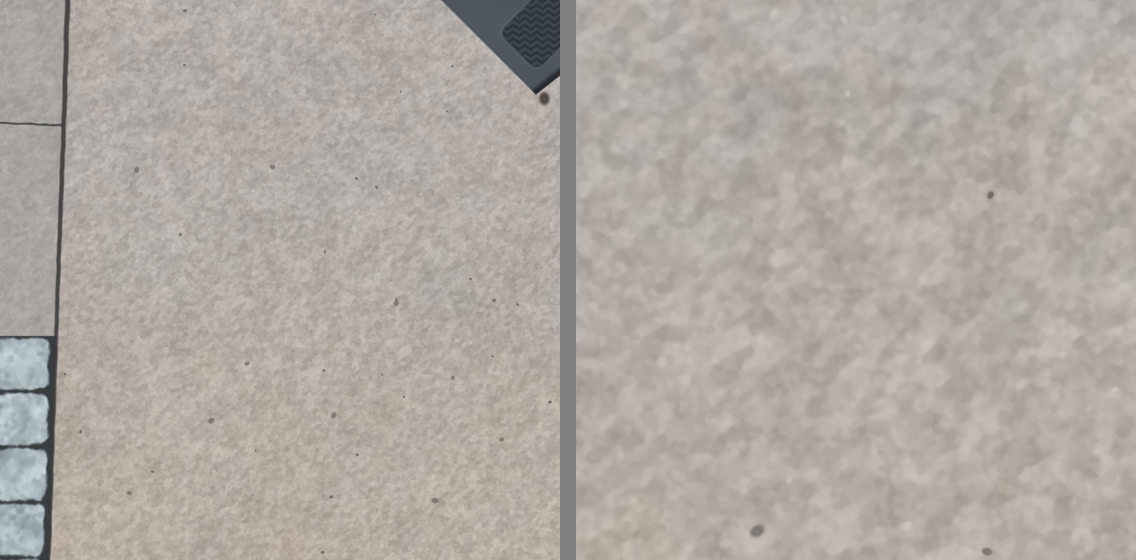
Left: the whole. Right: its middle third, enlarged.
A WebGL 2 fragment shader for this texture:

```glsl
#version 300 es
precision highp float;

uniform vec2 u_resolution;
out vec4 fragColor;

vec2 hash2(vec2 p) {
  vec3 q = fract(p.xyx * vec3(0.1031, 0.1030, 0.0973));
  q += dot(q, q.yzx + 33.33);
  return fract((q.xx + q.yz) * q.zy);
}

mat2 rotation(float angle) {
  float c = cos(angle), s = sin(angle);
  return mat2(c, s, -s, c);
}

// Cellular noise: random tones blended around jittered cell centres, about -0.5 to 0.5
float cellTone(vec2 p) {
  vec2 cell = floor(p);
  float tone = 0.0, total = 0.0;
  for (int j = -1; j <= 1; j++) {
    for (int i = -1; i <= 1; i++) {
      vec2 id = cell + vec2(i, j);
      vec2 d = id + hash2(id) - p;
      float weight = exp(-6.0 * dot(d, d));
      tone += weight * hash2(id + 71.0).x;
      total += weight;
    }
  }
  return tone / total - 0.5;
}

float layeredSines(vec2 p) {
  float sum = 0.0, amplitude = 0.5;
  for (int i = 0; i < 4; i++) {
    sum += amplitude * sin(p.x + 1.4 * sin(0.8 * p.y)) * cos(p.y + 1.1 * sin(0.7 * p.x));
    p = rotation(0.9) * p * 1.8 + 2.3;
    amplitude *= 0.6;
  }
  return sum;
}

// Sparse oval spots, at most one per grid cell; radius is in canvas units
float spots(vec2 uv, float density, float chance, float radius) {
  vec2 p = uv * density;
  vec2 id = floor(p);
  vec2 pick = hash2(id + 17.0);
  vec2 d = rotation(6.28 * pick.y) * (p - id - 0.25 - 0.5 * hash2(id + 5.0));
  float size = radius * density * mix(0.45, 1.0, pick.y);
  float cover = 1.0 - smoothstep(0.5 * size, 1.2 * size, length(d * vec2(1.0, 1.35)));
  return cover * step(pick.x, chance);
}

float roundedBox(vec2 p, vec2 halfSize, float radius) {
  vec2 q = abs(p) - halfSize + radius;
  return length(max(q, 0.0)) + min(max(q.x, q.y), 0.0) - radius;
}

float inside(float distance, float softness) {
  return 1.0 - smoothstep(-softness, softness, distance);
}

// Fine slanted grain plus broad brightness drift
float grain(vec2 uv) {
  vec2 p = rotation(-0.6) * uv * vec2(1.0, 1.0);
  return 0.09 * cellTone(p * vec2(95.0, 140.0)) + 0.06 * cellTone(p * 230.0 + 9.0)
       + 0.04 * cellTone(p * 38.0 + 4.0) + 0.012 * layeredSines(uv * 9.0);
}

vec3 concrete(vec2 uv) {
  vec3 color = mix(vec3(0.712, 0.676, 0.632), vec3(0.695, 0.670, 0.653), smoothstep(0.0, 0.75, uv.y));
  float warmth = layeredSines(uv * 13.0 + 3.0) + 0.8 * cellTone(uv * 55.0);
  color += grain(uv) + vec3(0.009, -0.001, -0.008) * warmth;
  color = mix(color, vec3(0.82, 0.80, 0.78), 0.6 * spots(uv, 27.0, 0.07, 0.0035));
  color = mix(color, vec3(0.42, 0.40, 0.39), 0.75 * spots(uv + 0.37, 9.0, 0.16, 0.0075));
  return mix(color, vec3(0.36, 0.34, 0.33), 0.7 * spots(uv + 0.61, 23.0, 0.05, 0.0042));
}

// Smooth slabs above a column of rough, pale blue setts
vec3 border(vec2 uv, float seamX, float soft) {
  const float SETT_TOP = 0.4, SETT_PITCH = 0.099;
  vec3 gap = vec3(0.22, 0.24, 0.25);
  vec3 slab = vec3(0.662, 0.645, 0.632) + 0.65 * grain(uv) + 0.015 * layeredSines(uv * 20.0);
  float crack = abs(uv.y - 0.781 + 0.04 * uv.x + 0.002 * layeredSines(uv * 70.0)) - 0.0018;
  slab = mix(slab, gap, 0.85 * inside(crack, soft));

  float row = (SETT_TOP - uv.y) / SETT_PITCH;
  float wobble = 0.004 * layeredSines(uv * 75.0);
  vec2 local = vec2(uv.x - seamX + 0.111, (fract(row) - 0.5) * SETT_PITCH);
  float edge = roundedBox(local, vec2(0.1, 0.0455), 0.013) + wobble;
  float rough = 0.14 * cellTone(uv * 48.0) + 0.12 * cellTone(uv * 110.0) + 0.05 * layeredSines(uv * 32.0);
  vec3 sett = vec3(0.66, 0.71, 0.73) + rough + 0.04 * (hash2(vec2(floor(row), 3.0)).x - 0.5);
  sett = mix(gap, sett, inside(edge, 2.0 * soft));
  return mix(sett, slab, smoothstep(-soft, soft, uv.y - SETT_TOP));
}

// Dark moulded corner with a ribbed inset
vec3 mouldedCorner(vec2 uv, float endDistance, float soft) {
  vec3 color = vec3(0.30, 0.33, 0.36) + 0.02 * layeredSines(uv * 18.0);
  color = mix(color, vec3(0.15, 0.16, 0.18), 1.0 - smoothstep(0.004, 0.016, endDistance));
  vec2 local = rotation(0.785) * (uv - vec2(0.974, 0.957));
  float inset = roundedBox(local, vec2(0.0475, 0.07), 0.016);
  float ribs = 0.5 + 0.5 * sin(uv.y * 520.0 + 1.6 * sin(uv.x * 300.0));
  vec3 mesh = mix(vec3(0.17, 0.20, 0.22), vec3(0.25, 0.28, 0.31), ribs);
  color += 0.035 * inside(abs(inset - 0.003) - 0.001, 2.0 * soft);
  return mix(color, mesh, inside(inset, soft));
}

void main() {
  vec2 uv = gl_FragCoord.xy / u_resolution.y;
  float soft = max(0.0016, 0.75 / u_resolution.y);

  // Paving and the slightly leaning seam
  float seamX = 0.087 + 0.034 * uv.y + 0.0012 * layeredSines(vec2(3.0, uv.y * 45.0));
  float seam = uv.x - seamX;
  vec3 color = mix(border(uv, seamX, soft), concrete(uv), smoothstep(-soft, soft, seam));
  float seamWidth = mix(0.0028, 0.0045, uv.y);
  color = mix(color, vec3(0.24, 0.23, 0.23), 0.9 * inside(abs(seam) - seamWidth, 1.3 * soft));

  // Corner object with a small contact shadow
  float sideDistance = (uv.x + uv.y - 1.788) * 0.7071;
  float endDistance = dot(uv - vec2(0.957, 0.831), vec2(-0.62, 0.784));
  float shadow = length((uv - vec2(0.972, 0.824)) * vec2(1.0, 0.8)) - 0.009;
  color = mix(color, vec3(0.24, 0.22, 0.21), 0.85 * inside(shadow, 2.5 * soft));
  float body = inside(-min(sideDistance, endDistance), soft);
  color = mix(color, mouldedCorner(uv, endDistance, soft), body);

  fragColor = vec4(clamp(color, 0.0, 1.0), 1.0);
}
```
